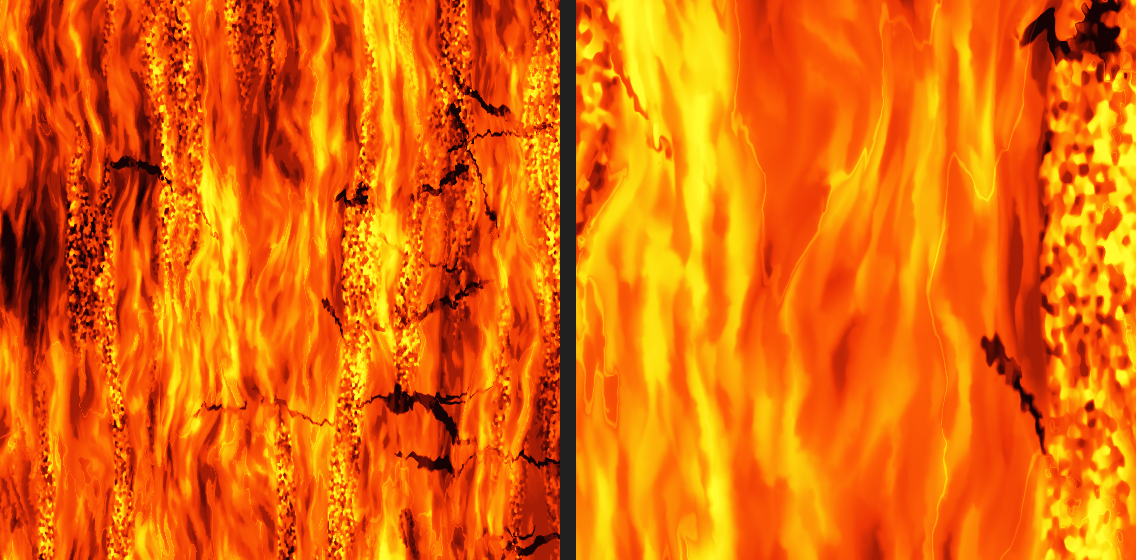
Left, the full canvas; right, a detail of the centre.
Give the GLSL for this texture, as a Shadertoy shader.

```glsl
// A wall of fire: tall streaked flames, charred stems, gritty bands and dark twigs.
// Stretched layers of smooth cellular noise, bent by layered sines, sum to a heat
// value of about unit spread, which a black-red-orange-yellow ramp then colours.

#define COLUMN_AMOUNT 0.38
#define PATCH_AMOUNT  0.38
#define FLAME_AMOUNT  0.38
#define LICK_AMOUNT   0.40
#define STREAK_AMOUNT 0.45
#define FINE_AMOUNT   0.35
#define GRIT_AMOUNT   0.80
#define RIM_AMOUNT    0.55
#define STEM_DEPTH    0.90
#define TWIG_COUNT    18
#define TWIG_DEPTH    2.2
#define HEAT_BIAS    -0.08

const vec3 SOOT    = vec3(0.09, 0.01, 0.01);
const vec3 CHAR    = vec3(0.40, 0.05, 0.02);
const vec3 EMBER   = vec3(0.65, 0.11, 0.02);
const vec3 RED     = vec3(0.93, 0.21, 0.02);
const vec3 ORANGE  = vec3(0.99, 0.36, 0.02);
const vec3 AMBER   = vec3(0.99, 0.57, 0.02);
const vec3 YELLOW  = vec3(0.99, 0.86, 0.04);
const vec3 GLARE   = vec3(1.00, 0.98, 0.18);

vec3 hash3(vec2 cell) {
    vec3 q = fract(cell.xyx * vec3(0.1031, 0.1030, 0.0973));
    q += dot(q, q.yxz + 33.33);
    return fract((q.xxy + q.yzz) * q.zyx);
}

// Smooth cellular noise: nearby cell values blended by distance, spread near one.
float cells(vec2 p) {
    vec2 base = floor(p);
    vec2 local = p - base;
    float total = 0.0, weightSum = 0.0;
    for (int j = -1; j <= 1; j++)
    for (int i = -1; i <= 1; i++) {
        vec2 offset = vec2(i, j);
        vec3 h = hash3(base + offset + 57.0);
        vec2 d = offset + h.xy - local;
        float w = exp(-5.0 * dot(d, d));
        total += w * h.z;
        weightSum += w;
    }
    return (total / weightSum - 0.5) * 4.4;
}

// Layered sines sway the flames sideways and tear their edges.
vec2 sway(vec2 p) {
    p.x += 0.010 * cells(p * vec2(7.0, 4.0) + 11.0);
    float amplitude = 0.009, frequency = 13.0;
    for (int i = 0; i < 4; i++) {
        float phase = float(i) * 2.4;
        p.x += amplitude * sin(frequency * p.y + phase + 2.0 * sin(frequency * 0.8 * p.x));
        p.y += 2.4 * amplitude * sin(frequency * 1.9 * p.x + phase * 1.7 + p.y * 5.0);
        amplitude *= 0.55;
        frequency *= 1.83;
    }
    return p;
}

// Coverage of scattered bent twigs, mostly running down to the right.
float twigs(vec2 p) {
    float cover = 0.0;
    p += 0.009 * vec2(cells(p * 17.0 + 5.0), cells(p * 17.0 + 31.0));
    for (int i = 0; i < TWIG_COUNT; i++) {
        vec3 place = hash3(vec2(float(i) * 7.0 + 3.0, 19.0));
        vec3 shape = hash3(vec2(float(i) * 5.0 + 8.0, 43.0));
        float angle = mix(-1.35, 0.35, shape.x);
        vec2 along = vec2(cos(angle), sin(angle));
        vec2 d = p - vec2(sqrt(place.x), place.y * 0.8);
        float halfLength = mix(0.04, 0.13, shape.y);
        float t = dot(d, along);
        float side = dot(d, vec2(-along.y, along.x)) + (place.z - 0.5) * 6.0 * t * t;
        float width = mix(0.003, 0.011, shape.z * shape.z) * (1.0 - 0.5 * t / halfLength);
        float edge = length(vec2(max(abs(t) - halfLength, 0.0), side)) - width;
        cover = max(cover, 1.0 - smoothstep(-0.002, 0.003, edge));
    }
    return cover;
}

float rise(float low, float high, float x) {
    return clamp((x - low) / (high - low), 0.0, 1.0);
}

vec3 fireColor(float heat) {
    vec3 color = mix(SOOT, CHAR, rise(-2.50, -1.80, heat));
    color = mix(color, EMBER,  rise(-1.58, -1.25, heat));
    color = mix(color, RED,    rise(-0.98, -0.56, heat));
    color = mix(color, ORANGE, rise(-0.56, 0.38, heat));
    color = mix(color, AMBER,  rise(0.38, 0.98, heat));
    color = mix(color, YELLOW, rise(1.00, 1.80, heat));
    return mix(color, GLARE,   rise(1.80, 2.60, heat));
}

void mainImage(out vec4 fragColor, in vec2 fragCoord) {
    vec2 p = fragCoord / iResolution.y;
    vec2 bent = sway(p);
    vec2 upright = mix(p, bent, 0.3);

    // Grit in narrow upright bands also frays whatever lies beneath it
    float grit = cells(p * vec2(235.0, 165.0));
    float gritBand = smoothstep(0.1, 1.3, cells(upright * vec2(31.0, 2.8) + 91.0));
    bent += vec2(0.003, 0.008) * grit * (0.15 + gritBand);

    // Broad columns and hot or charred patches
    float column = cells(upright * vec2(9.0, 0.9) + 3.0);
    float glow = cells(bent * vec2(5.5, 3.0) + 21.0);

    // Flame bodies, thin bright licks and fibrous streaks
    float flame = cells(bent * vec2(18.0, 5.0) + 37.0);
    float lick = (0.8 - abs(cells(bent * vec2(30.0, 6.5) + 71.0))) / 0.6;
    float streak = cells(mix(p, bent, 0.7) * vec2(68.0, 10.0) + 13.0);
    float fine = cells(bent * vec2(135.0, 38.0) + 29.0);

    float heat = HEAT_BIAS + COLUMN_AMOUNT * column + PATCH_AMOUNT * glow
               + FLAME_AMOUNT * flame + LICK_AMOUNT * lick
               + STREAK_AMOUNT * streak + FINE_AMOUNT * fine
               + GRIT_AMOUNT * gritBand * grit;

    // Ragged glowing rims
    float rim = abs(flame + 0.5 * glow + 0.2 * fine - 0.35);
    heat += RIM_AMOUNT * (1.0 - smoothstep(0.02, 0.10, rim));

    // Charred upright stems, split into fibres
    float stem = cells(upright * vec2(24.0, 1.5) + 47.0) + 0.25 * streak + 0.2 * fine;
    heat -= STEM_DEPTH * smoothstep(0.9, 1.6, stem);

    // Twigs with frayed edges, partly hidden by flame
    vec2 frayed = p + vec2(0.0015 * grit, 0.006 * streak + 0.003 * fine);
    float exposed = smoothstep(-1.3, 0.5, 0.8 * fine - flame + 0.5 * grit);
    heat -= TWIG_DEPTH * twigs(frayed) * mix(0.25, 1.0, exposed);

    fragColor = vec4(fireColor(heat), 1.0);
}
```
